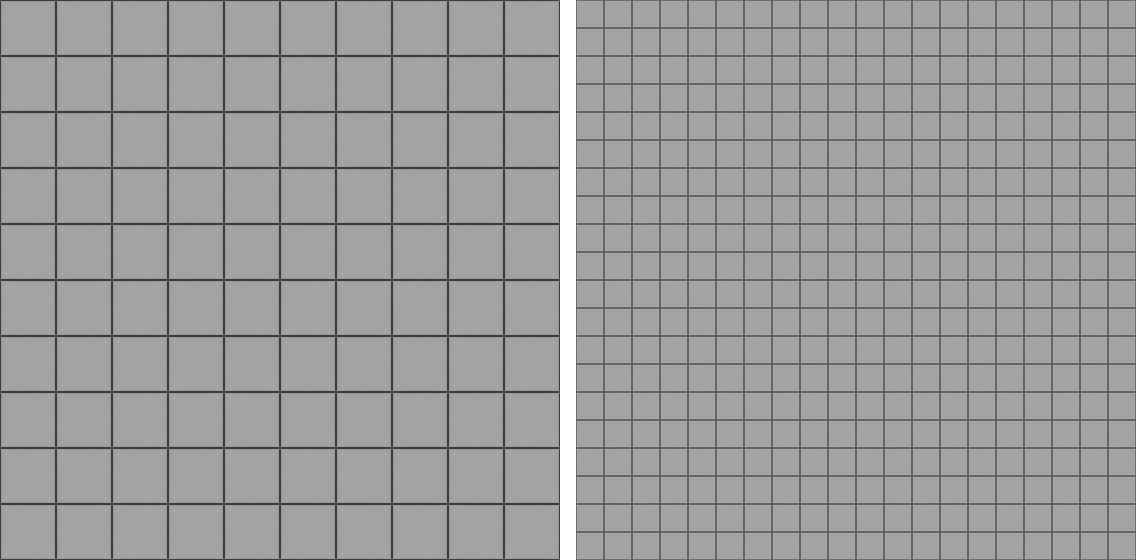
Left, the tile; right, the same tile 2 across and 2 down.
A Shadertoy shader for this pattern:

```glsl
// Square grey tiles separated by thin dark seams with soft, grainy edges.
#define TILES 10.0
#define FACE_COLOR vec3(0.64)
#define SEAM_COLOR vec3(0.19)
#define SEAM_INNER 0.0004
#define SEAM_OUTER 0.0027
#define HALO_WIDTH 0.0019
#define HALO_DEPTH 0.16
#define CROSS_RADIUS 0.0035
#define CROSS_FADE 0.5
#define GRAIN_CELLS 400.0
#define GRAIN_AMOUNT 0.5
#define FACE_GRAIN 0.008

float hash(vec2 p) {
    vec3 q = fract(vec3(p.xyx) * 0.1031);
    q += dot(q, q.yzx + 33.33);
    return fract((q.x + q.y) * q.z);
}

// Value noise that wraps after a whole number of cells.
float wrappedNoise(vec2 uv, float cells) {
    vec2 p = uv * cells;
    vec2 cell = floor(p);
    vec2 f = smoothstep(0.0, 1.0, fract(p));
    vec2 a = mod(cell, cells);
    vec2 b = mod(cell + 1.0, cells);
    return mix(mix(hash(a), hash(vec2(b.x, a.y)), f.x),
               mix(hash(vec2(a.x, b.y)), hash(b), f.x), f.y);
}

void mainImage(out vec4 fragColor, in vec2 fragCoord) {
    vec2 uv = fragCoord / iResolution.xy;
    float pixel = 1.0 / min(iResolution.x, iResolution.y);

    // Distance to the nearest vertical (x) and horizontal (y) seam.
    vec2 seamDist = abs(fract(uv * TILES + 0.5) - 0.5) / TILES;
    float nearest = min(seamDist.x, seamDist.y);
    float farther = max(seamDist.x, seamDist.y);

    // Dark core, fading where two seams cross.
    float outer = max(SEAM_OUTER, SEAM_INNER + pixel);
    float core = 1.0 - smoothstep(SEAM_INNER, outer, nearest);
    core *= 1.0 - CROSS_FADE * (1.0 - smoothstep(0.0, CROSS_RADIUS, farther));

    // Soft shading beside the seam, broken up by grain.
    float grain = wrappedNoise(uv, GRAIN_CELLS) - 0.5;
    float halo = HALO_DEPTH * exp(-nearest / HALO_WIDTH);
    halo *= 1.0 + 2.0 * GRAIN_AMOUNT * grain;

    vec3 color = FACE_COLOR + FACE_GRAIN * grain - halo;
    color = mix(color, SEAM_COLOR, core);
    fragColor = vec4(color, 1.0);
}
```
